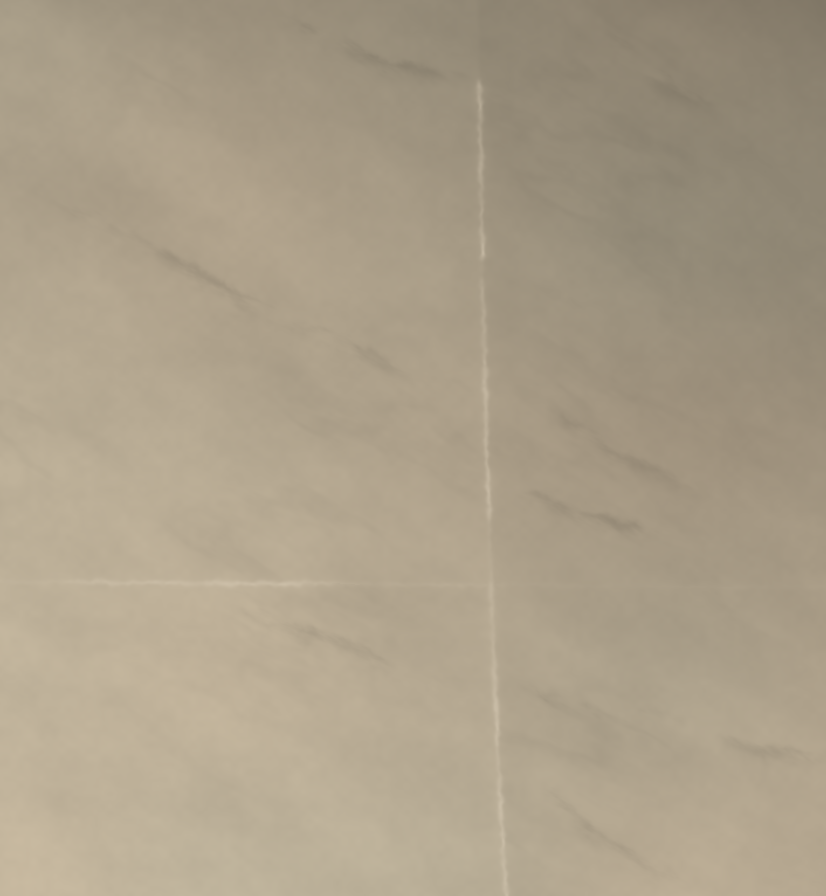
Reproduce this texture procedurally as a Shadertoy shader.

```glsl
#define JOINT_X 0.5870
#define JOINT_Y 0.3490
#define JOINT_WIDTH 0.0052
#define JOINT_STRENGTH 0.60
#define VEIN_STRENGTH 0.085
#define CLOUD_STRENGTH 0.13
#define GRAIN_STRENGTH 0.014
#define STONE_DARK vec3(0.522, 0.480, 0.412)
#define STONE_LIGHT vec3(0.768, 0.718, 0.622)
#define GROUT vec3(0.840, 0.790, 0.705)

const int VEINS = 9;

// Vein end points, in units of the canvas height
const vec4 veinEnds[VEINS] = vec4[VEINS](
    vec4(0.00, 0.83, 0.55, 0.56), vec4(0.31, 0.99, 0.53, 0.91),
    vec4(0.25, 0.34, 0.51, 0.24), vec4(0.57, 0.46, 0.76, 0.40),
    vec4(0.57, 0.24, 0.75, 0.20), vec4(0.58, 0.15, 0.78, 0.00),
    vec4(0.67, 0.98, 0.80, 0.87), vec4(0.62, 0.55, 0.79, 0.45),
    vec4(0.80, 0.18, 0.94, 0.15));

float hash(vec2 p) {
    return fract(sin(dot(p, vec2(127.1, 311.7))) * 43758.5453);
}

float noise(vec2 p) {
    vec2 i = floor(p), f = fract(p);
    f = f * f * (3.0 - 2.0 * f);
    return mix(mix(hash(i), hash(i + vec2(1, 0)), f.x),
               mix(hash(i + vec2(0, 1)), hash(i + vec2(1, 1)), f.x), f.y);
}

float fbm(vec2 p) {
    float sum = 0.0, amp = 0.5;
    for (int i = 0; i < 5; i++) {
        sum += amp * noise(p);
        p = mat2(1.6, 1.2, -1.2, 1.6) * p + 7.3;
        amp *= 0.5;
    }
    return sum;
}

// Soft streak, sharper on its upper side and smeared below
float vein(vec2 p, vec4 ends) {
    vec2 along = ends.zw - ends.xy;
    float len = length(along);
    vec2 dir = along / len;
    vec2 q = p - ends.xy;
    float t = dot(q, dir) / len;
    float side = dot(q, vec2(-dir.y, dir.x)) + 0.04 * len * sin(3.14159 * t);
    float width = side > 0.0 ? 0.005 : 0.013;
    float fade = smoothstep(-0.05, 0.2, t) * (1.0 - smoothstep(0.7, 1.1, t));
    return fade * exp(-side * side / (width * width));
}

// Chalky grout line: soft profile, crumbled along its length
float joint(float d, vec2 p, float along, float wear) {
    float width = JOINT_WIDTH * (0.4 + 0.35 * noise(vec2(along * 160.0, 3.0)));
    float core = exp(-d * d / (width * width));
    float halo = exp(-d * d / (3.0 * JOINT_WIDTH * JOINT_WIDTH));
    float crumble = 0.5 + 0.35 * noise(p * 230.0) + 0.35 * noise(p * 110.0);
    return wear * (0.85 * core * crumble + 0.14 * halo);
}

void mainImage(out vec4 fragColor, in vec2 fragCoord) {
    vec2 uv = fragCoord / iResolution.xy;
    vec2 p = fragCoord / iResolution.y;
    float aspect = iResolution.x / iResolution.y;

    // Slightly leaning joints with a fine wobble
    float lean = 0.018 * pow(1.0 - uv.y, 3.0) + 0.016 * (0.5 - uv.y);
    float wobbleX = 0.0024 * (noise(vec2(p.y * 120.0, 1.0)) - 0.5);
    float wobbleY = 0.0024 * (noise(vec2(p.x * 120.0, 2.0)) - 0.5);
    float dx = (uv.x - JOINT_X - lean) * aspect + wobbleX;
    float dy = uv.y - JOINT_Y + 0.006 * (uv.x - 0.3) + wobbleY;
    vec2 tile = smoothstep(-0.004, 0.004, vec2(dx, dy));
    vec2 seed = step(0.0, vec2(dx, dy)) * vec2(17.0, 31.0);

    // Light falling off towards the upper right
    float near = 0.36 * (1.0 - uv.x) + 0.64 * (1.0 - uv.y);
    float light = 1.0 - pow(1.0 - near, 1.65);
    vec3 color = mix(STONE_DARK, STONE_LIGHT, light);
    color *= 1.0 - 0.025 * tile.x;

    // Clouding drawn out along the grain of the stone
    vec2 grainDir = vec2(0.875, -0.484);
    vec2 g = vec2(dot(p, grainDir), dot(p, vec2(-grainDir.y, grainDir.x)));
    float cloud = fbm(g * vec2(2.5, 6.0) + 3.0) - 0.48;
    float mottle = fbm(g * vec2(12.0, 24.0) + 60.0) - 0.48;
    float tint = noise(p * 4.0 + 5.0) - 0.5;
    color *= 1.0 + CLOUD_STRENGTH * (cloud + 0.4 * mottle);
    color += vec3(0.018, 0.0, -0.004) * tint;

    // Broken, feathered veins over fine background streaks
    vec2 warp = vec2(fbm(p * 13.0), fbm(p * 13.0 + 40.0)) - 0.48;
    vec2 feather = vec2(fbm(p * 45.0 + 80.0), fbm(p * 45.0 + 120.0)) - 0.48;
    vec2 warped = p + 0.024 * warp + 0.016 * feather;
    float veins = 0.0;
    for (int i = 0; i < VEINS; i++) veins = max(veins, vein(warped, veinEnds[i]));
    veins *= smoothstep(0.28, 0.72, fbm(g * vec2(18.0, 50.0) + 9.0));
    float ridge = 1.0 - abs(2.0 * fbm(g * vec2(5.0, 15.0) + seed + 20.0) - 0.96);
    float streaks = smoothstep(0.82, 1.0, ridge) * smoothstep(0.4, 0.8, noise(p * 6.0 + seed));
    color *= 1.0 - VEIN_STRENGTH * (1.1 * veins + 0.25 * streaks);
    color *= 1.0 + GRAIN_STRENGTH * (noise(p * 130.0) + noise(p * 60.0) - 1.0);

    // Worn grout: gaps in the upright, a bright left part in the level joint
    float wearX = 1.0 - smoothstep(0.900, 0.916, uv.y);
    wearX *= 1.0 - 0.85 * smoothstep(0.018, 0.006, abs(uv.y - 0.70));
    wearX *= 1.0 - 0.75 * smoothstep(0.06, 0.025, abs(uv.y - 0.385));
    wearX *= 0.45 + 0.75 * noise(vec2(p.y * 28.0, 8.0));
    float wearY = 0.22 + 0.85 * smoothstep(0.06, 0.13, uv.x) * (1.0 - smoothstep(0.36, 0.44, uv.x));
    wearY *= (1.0 - 0.6 * smoothstep(0.58, 0.64, uv.x)) * (0.6 + 0.5 * noise(vec2(p.x * 28.0, 4.0)));
    float grout = max(joint(dx, p, p.y, wearX), joint(dy, p, p.x, wearY));
    color = mix(color, GROUT, JOINT_STRENGTH * clamp(grout, 0.0, 1.0));

    fragColor = vec4(color, 1.0);
}
```
